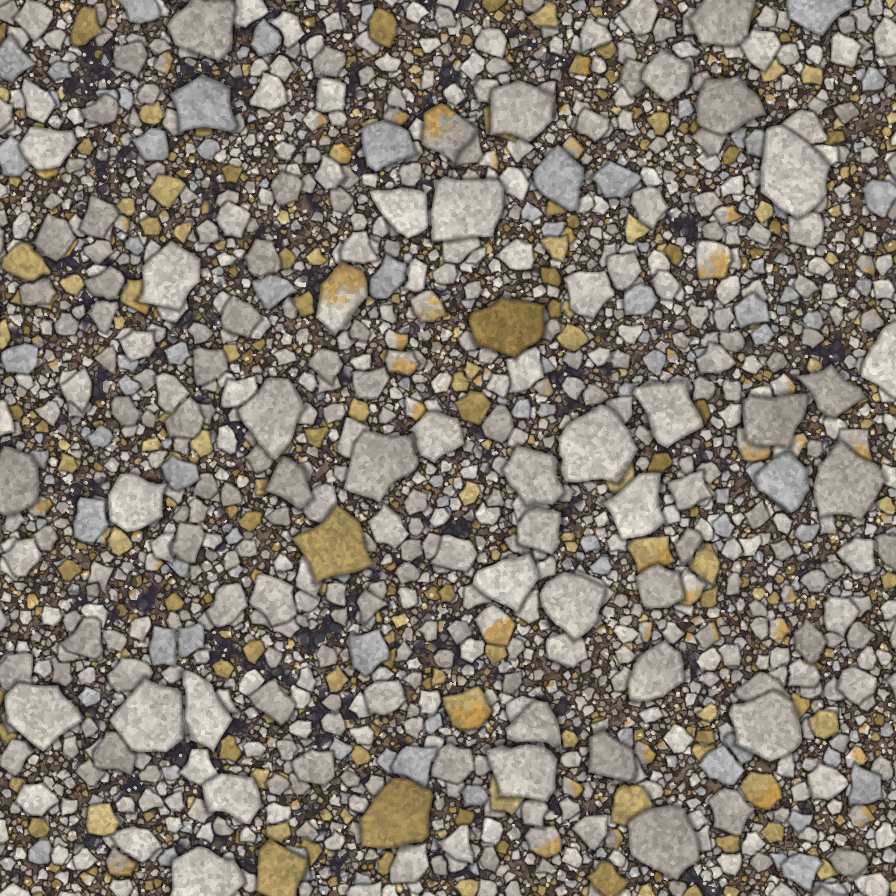
A Shadertoy shader for this texture:

```glsl
// Crushed gravel bound in dark grit: five layers of angular stones, fine to coarse.
// Each stone is a random convex polygon with a crease, a cast shadow and mottled
// colour; cellular noise gives the grain and layered sines place the dark patches.

vec3 hash3(vec2 p) {
    vec3 q = fract(p.xyx * vec3(0.1031, 0.1030, 0.0973));
    q += dot(q, q.yxz + 33.33);
    return fract((q.xxy + q.yzz) * q.zyx);
}

// Cellular noise: x = distance to nearest point, y = random value of its cell
vec2 cellular(vec2 p) {
    vec2 cell = floor(p), best = vec2(9.0, 0.0);
    for (int j = -1; j <= 1; j++)
    for (int i = -1; i <= 1; i++) {
        vec2 id = cell + vec2(i, j);
        vec3 h = hash3(id + 7.0);
        float d = length(id + h.xy - p);
        if (d < best.x) best = vec2(d, h.z);
    }
    return best;
}

float layeredSines(vec2 p) {
    float sum = 0.0, amp = 0.5;
    for (int i = 0; i < 4; i++) {
        sum += amp * sin(p.x + 1.7 * sin(p.y)) * cos(p.y + 1.3 * sin(p.x * 0.8));
        p = mat2(1.2, 1.4, -1.4, 1.2) * p + 2.3;
        amp *= 0.6;
    }
    return sum;
}

// Distance to a convex polygon with six randomly placed sides
float stoneShape(vec2 p, vec2 id, float radius) {
    float d = length(p) - 1.3 * radius;
    for (int k = 0; k < 6; k++) {
        vec3 h = hash3(id + float(k) * 17.3 + 5.0);
        float a = (float(k) + 0.8 * h.x) * 1.0472;
        d = max(d, dot(p, vec2(cos(a), sin(a))) - radius * mix(0.68, 1.12, h.y));
    }
    return d;
}

vec3 stoneColor(vec2 id, vec2 local, float mottle) {
    vec3 h = hash3(id + 71.0);
    vec3 color = mix(vec3(0.63, 0.60, 0.565), vec3(0.83, 0.81, 0.77), h.x);
    color = mix(color, vec3(0.64, 0.65, 0.67), 0.7 * step(0.87, h.y));
    vec3 tan_ = mix(vec3(0.55, 0.46, 0.27), vec3(0.80, 0.72, 0.51), h.x);
    color = mix(color, tan_, step(h.z, 0.14));
    // Rust stain on one side of a few stones
    float stain = smoothstep(-0.1, 0.25, local.x + 0.4 * (mottle - 0.5));
    return mix(color, vec3(0.72, 0.55, 0.27), 0.75 * stain * step(h.y, 0.08));
}

void stoneLayer(inout vec3 color, vec2 uv, float cells, float density, float grit, float mottle) {
    float turn = cells * 0.37;
    vec2 p = mat2(cos(turn), sin(turn), -sin(turn), cos(turn)) * uv * cells;
    p += 0.035 * sin(p.yx * 7.0 + 2.0 * sin(p * 4.0));

    // Nearest and second nearest stone
    float near = 9.0, second = 9.0;
    vec2 nearId = vec2(0.0), local = vec2(0.0), cell = floor(p);
    for (int j = -1; j <= 1; j++)
    for (int i = -1; i <= 1; i++) {
        vec2 id = cell + vec2(i, j);
        vec3 h = hash3(id + cells * 3.0);
        if (h.z > density) continue;
        vec2 q = p - id - mix(vec2(0.18), vec2(0.82), h.xy);
        vec2 seed = id + cells * 5.0;
        float d = stoneShape(q, seed, mix(0.32, 0.49, hash3(seed).x));
        if (d < near) {
            second = near; near = d; nearId = seed; local = q;
        } else second = min(second, d);
    }
    float d = max(near, 0.5 * (near - second) + 0.025) / cells;

    // Contact shadow below, then the stone with worn dark rims
    float aa = 0.8 / iResolution.y;
    color *= mix(0.52, 1.0, smoothstep(0.0, 0.0015 + 0.06 / cells, d));
    vec3 stone = stoneColor(nearId, local, mottle);
    stone *= 1.0 + 0.16 * dot(local, vec2(-0.5, 0.85));
    stone *= mix(0.66, 1.0, smoothstep(0.0, 0.0012 + 0.045 / cells, -d));
    stone *= 0.81 + 0.22 * grit + 0.12 * mottle;
    color = mix(stone, color, smoothstep(-aa, aa, d));
}

void mainImage(out vec4 fragColor, in vec2 fragCoord) {
    vec2 uv = fragCoord / iResolution.y;
    vec2 fine = cellular(uv * 210.0);
    float grit = fine.y;
    float mottle = cellular(uv * 85.0 + 31.0).y;

    // Binder and its finest chips
    vec3 color = mix(vec3(0.22, 0.19, 0.18), vec3(0.56, 0.50, 0.45), grit);
    stoneLayer(color, uv, 112.0, 0.75, grit, mottle);
    color *= vec3(0.88, 0.85, 0.82);
    stoneLayer(color, uv, 62.0, 0.72, grit, mottle);

    // Blue-black patches with a few bright flecks
    float patches = smoothstep(0.22, 0.5, layeredSines(uv * 26.0));
    color = mix(color, vec3(0.17, 0.16, 0.20), patches * smoothstep(0.25, 0.6, mottle) * 0.85);
    float fleck = step(0.95, grit) * smoothstep(0.6, 0.3, fine.x);
    color = mix(color, vec3(0.90, 0.87, 0.82), 0.8 * fleck);

    // Coarser stones on top
    stoneLayer(color, uv, 34.0, 0.66, grit, mottle);
    stoneLayer(color, uv, 20.0, 0.46, grit, mottle);
    stoneLayer(color, uv, 12.0, 0.27, grit, mottle);

    fragColor = vec4(color, 1.0);
}
```
